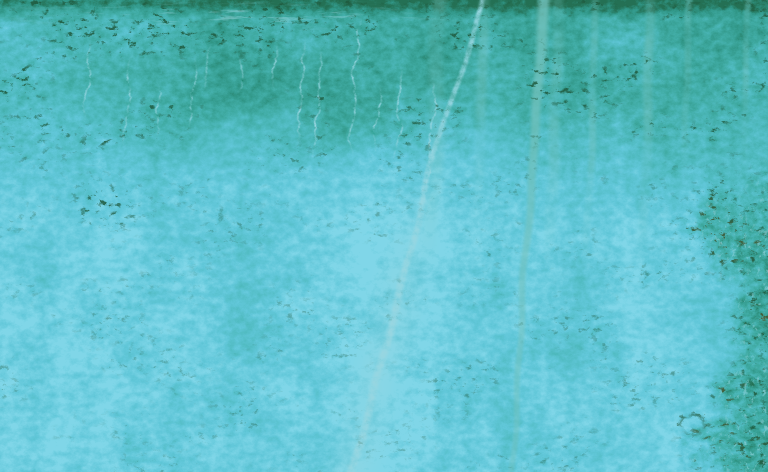
Reproduce this texture procedurally as a WebGL 2 fragment shader.

```glsl
#version 300 es
precision highp float;
// Weathered turquoise plaster: a clean lower field, a green stain along the top
// and mould at the right edge. Gradient noise picks a level on a colour ramp;
// pale runs, scratches, dark flecks and a small ring are laid over it.
uniform vec2 u_resolution;
out vec4 fragColor;

const vec3 RAMP[6] = vec3[6](
  vec3(0.14, 0.44, 0.33), vec3(0.19, 0.59, 0.53), vec3(0.25, 0.67, 0.64),
  vec3(0.31, 0.73, 0.75), vec3(0.38, 0.78, 0.85), vec3(0.50, 0.84, 0.91));
const vec3 MOULD = vec3(0.12, 0.35, 0.24);
const vec3 RUST = vec3(0.27, 0.33, 0.17);
const vec3 PALE = vec3(0.60, 0.84, 0.88);
const vec3 DULL_RUN = vec3(0.45, 0.76, 0.74);
const float CLEAN_LEVEL = 4.25;
const float STAIN_DEPTH = 2.0;
const float MOULD_DEPTH = 2.6;
const float PATCH_DEPTH = 0.9;
const float GRAIN = 0.95;
const int RUNS = 7;
const int SCRATCHES = 13;

float hash(float n) { return fract(sin(n * 91.345) * 4375.85); }

vec2 gradient(vec2 cell) {
  vec3 q = fract(vec3(cell.xyx) * vec3(0.1031, 0.1030, 0.0973));
  q += dot(q, q.yzx + 33.33);
  float angle = 6.2832 * fract((q.x + q.y) * q.z);
  return vec2(cos(angle), sin(angle));
}

float noise(vec2 p) {
  vec2 i = floor(p), f = p - i;
  vec2 u = f * f * f * (f * (f * 6.0 - 15.0) + 10.0);
  vec2 e = vec2(1.0, 0.0);
  float a = dot(gradient(i), f);
  float b = dot(gradient(i + e), f - e);
  float c = dot(gradient(i + e.yx), f - e.yx);
  float d = dot(gradient(i + 1.0), f - 1.0);
  return 1.4 * mix(mix(a, b, u.x), mix(c, d, u.x), u.y);
}

float fbm(vec2 p) {
  float sum = 0.0, amp = 0.6;
  for (int i = 0; i < 5; i++) {
    sum += amp * noise(p);
    p = mat2(1.6, 1.2, -1.2, 1.6) * p + 17.3;
    amp *= 0.55;
  }
  return sum;
}

vec3 ramp(float level) {
  vec3 col = RAMP[0];
  for (int i = 1; i < 6; i++) col = mix(col, RAMP[i], clamp(level - float(i - 1), 0.0, 1.0));
  return col;
}

float bell(float x, float width) { return exp(-x * x / (width * width)); }

float line(float dist, float width) {
  return 1.0 - smoothstep(0.2 * width, width + 1.0 / u_resolution.y, abs(dist));
}

void main() {
  vec2 p = gl_FragCoord.xy / u_resolution.y;
  float wallWidth = u_resolution.x / u_resolution.y;
  float broad = fbm(p * 2.6 + 4.0);
  float patches = fbm(p * vec2(7.0, 9.0) + 31.0);
  float fine = fbm(p * vec2(50.0, 62.0) + 9.0);

  // Stained top, its dark rim, and mould creeping in from the right
  float stain = smoothstep(0.54, 0.84, p.y + 0.18 * broad + 0.12 * patches);
  float rim = smoothstep(0.95, 0.995, p.y + 0.03 * patches);
  float side = smoothstep(-0.15, 0.0, p.x - wallWidth + 0.17 * patches + 0.06 * broad);
  side *= 1.0 - smoothstep(0.5, 0.72, p.y + 0.1 * broad);

  float level = CLEAN_LEVEL - 2.1 * rim - MOULD_DEPTH * side;
  level -= STAIN_DEPTH * stain * mix(0.65, 1.1, smoothstep(0.1, 0.6, p.x));
  level -= 0.8 * bell(p.x - 0.6, 0.28) * bell(p.y - 0.79, 0.1) * (1.0 + 2.0 * patches);
  level += 0.5 * bell(p.x - 0.79, 0.18) * (1.0 - stain);
  level += 0.7 * broad + PATCH_DEPTH * (1.0 + 0.5 * stain) * patches;
  level += 0.35 * noise(p * vec2(20.0, 1.8)) + 0.35 * noise(p * vec2(24.0, 70.0));
  level += GRAIN * (1.0 + 0.3 * stain + 1.2 * side) * fine;
  vec3 col = ramp(level);

  // Soft pale runs falling from the top right
  for (int i = 0; i < RUNS; i++) {
    float k = float(i);
    float x = 0.9 + 0.11 * (k + 0.7 * hash(k + 2.0)) + 0.03 * (p.y - 1.0);
    float fade = smoothstep(0.0, 0.4, p.y - 0.35 - 0.35 * hash(k + 7.0));
    float wobble = 0.008 * noise(vec2(k * 5.0, p.y * 5.0));
    float body = line(p.x - x - wobble, 0.008 + 0.018 * hash(k + 4.0));
    col = mix(col, DULL_RUN, (0.34 + 0.4 * patches) * fade * body);
  }

  // Long slanting run, its haze, and the duller run beside it
  float wander = 0.008 * noise(vec2(3.0, p.y * 6.0));
  float slant = p.x - 0.743 - 0.28 * p.y + 0.015 * bell(p.y - 0.66, 0.13) - wander;
  float lower = 1.0 - smoothstep(0.3, 0.75, p.y);
  col = mix(col, PALE, 0.4 * lower * bell(slant, 0.045) * (0.8 + 0.5 * patches));
  col = mix(col, PALE, (0.6 + 0.6 * fine) * line(slant, 0.007 + 0.004 * lower));
  float second = p.x - 1.083 - 0.07 * p.y - wander;
  col = mix(col, DULL_RUN, mix(0.4, 0.8, p.y) * line(second, 0.008 + 0.01 * p.y * p.y));

  // Hairline scratches at the upper left, level scrapes beneath the rim
  for (int i = 0; i < SCRATCHES; i++) {
    float k = float(i);
    float x = 0.18 + 0.06 * k + 0.05 * hash(k + 11.0) + 0.07 * (p.y - 0.8);
    float top = 0.98 - 0.15 * hash(k + 23.0);
    float span = smoothstep(0.0, 0.06, top - p.y) * smoothstep(0.0, 0.06, p.y - top + 0.1 + 0.22 * hash(k + 5.0));
    float bend = 0.016 * fbm(vec2(k * 7.0, p.y * 16.0));
    col = mix(col, PALE, (0.4 + 0.9 * fine) * span * line(p.x - x - bend, 0.0016));
  }
  float scrape = smoothstep(0.1, 0.5, fbm(p * vec2(9.0, 90.0))) * bell(p.y - 0.968, 0.02);
  col = mix(col, PALE, 0.6 * scrape * bell(p.x - 0.5, 0.35));

  // Clustered dark flecks, dense in stains, and pale chips in the mould
  float fleck = smoothstep(0.12, 0.6, fbm(p * vec2(48.0, 75.0) + 70.0));
  float cluster = smoothstep(-0.1, 0.45, fbm(p * vec2(5.0, 8.0) + 90.0));
  float spot = bell(length(p - vec2(0.22, 0.57)), 0.045);
  float zone = cluster * (0.4 + 0.7 * stain) + 0.9 * side + 0.9 * spot + 0.3 * rim;
  vec3 dirt = mix(MOULD, RUST, smoothstep(0.0, 0.4, patches) * side);
  col = mix(col, dirt, min(0.85, zone * fleck));
  float chip = smoothstep(0.15, 0.6, fbm(p * vec2(75.0, 60.0) + 50.0));
  col = mix(col, PALE, 0.6 * chip * side);

  // Small worn ring near the lower right
  vec2 ringOffset = p - vec2(wallWidth - 0.16, 0.1);
  float ring = line(length(ringOffset * vec2(1.0, 1.2)) - 0.026 - 0.012 * fine, 0.005);
  col = mix(col, MOULD, ring * clamp(0.35 + 9.0 * ringOffset.y + fine, 0.05, 0.65));

  fragColor = vec4(clamp(col, 0.0, 1.0), 1.0);
}
```
